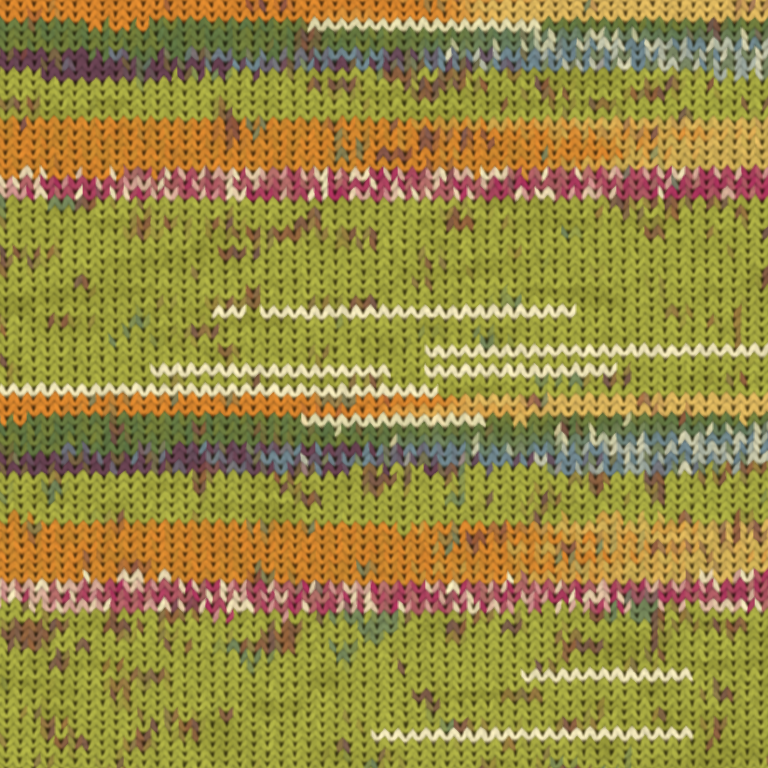
A WebGL 1 fragment shader for this texture:

```glsl
precision highp float;
uniform vec2 u_resolution;

const vec3 GREEN = vec3(0.68, 0.69, 0.27);
const vec3 OLIVE = vec3(0.54, 0.54, 0.19);
const vec3 FOREST = vec3(0.37, 0.46, 0.27);
const vec3 ORANGE = vec3(0.86, 0.53, 0.18);
const vec3 STRAW = vec3(0.87, 0.72, 0.37);
const vec3 CREAM = vec3(0.94, 0.90, 0.72);
const vec3 BLUE = vec3(0.44, 0.53, 0.56);
const vec3 PLUM = vec3(0.41, 0.26, 0.32);
const vec3 MAGENTA = vec3(0.67, 0.19, 0.36);
const vec3 RUST = vec3(0.56, 0.30, 0.23);

float hash(vec2 p) {
  vec3 q = fract(vec3(p.xyx) * 0.1031);
  q += dot(q, q.yzx + 33.33);
  return fract((q.x + q.y) * q.z);
}

float noise(vec2 p) {
  vec2 i = floor(p), f = fract(p);
  f = f * f * (3.0 - 2.0 * f);
  return mix(mix(hash(i), hash(i + vec2(1.0, 0.0)), f.x),
             mix(hash(i + vec2(0.0, 1.0)), hash(i + 1.0), f.x), f.y);
}

// Broken cream runs lying along single rows
float creamRun(float x, float row) {
  float run = 0.0;
  for (int n = 0; n < 6; n++) {
    float i = float(n);
    float third = step(1.5, i) * step(i, 2.5);
    float late = step(2.5, i);
    float runRow = i < 3.5 ? 39.0 - 2.0 * i - 2.0 * late : 98.0 - 6.0 * i;
    float start = 0.2 * mod(i, 3.0) + 0.28 * late + 0.15 * third;
    float stop = min(start + 0.6 - 0.13 * late, 0.9 + 0.1 * third);
    float unbroken = step(0.17, noise(vec2(x * 15.0, i * 7.0 + 3.0)));
    run = max(run, step(abs(row - runRow), 0.1) * step(start, x) * step(x, stop) * unbroken);
  }
  return run;
}

// Dyed yarn colour of one stitch leg
vec3 yarn(float x, float row, float leg) {
  float pick = hash(vec2(leg, row + 11.0));
  float pick2 = hash(vec2(leg + 71.0, row));
  float phase = row < 39.5 ? row + 0.5 : (row - 39.0) * 0.9;
  float p = phase + 1.1 * (noise(vec2(x * 6.0, row * 0.6)) - 0.5) + 0.5 * (pick - 0.5);
  float k = x + 0.3 * (noise(vec2(x * 9.0, row * 1.7 + 40.0)) - 0.5);

  float shade = noise(vec2(x * 14.0, row * 0.9 + 90.0));
  vec3 col = mix(GREEN, OLIVE, 0.45 * smoothstep(0.55, 0.95, shade) + 0.25 * pick);

  if (p < 2.2) {
    col = mix(ORANGE, STRAW, smoothstep(0.45, 0.7, k));
  } else if (p < 5.2) {
    float cool = smoothstep(0.4, 0.9, k) * smoothstep(2.8, 4.8, p);
    col = mix(mix(FOREST, OLIVE, 0.6 * pick), BLUE, cool);
    col = mix(col, CREAM, (0.4 + 0.4 * pick) * step(pick2, 0.55 * cool));
  } else if (p < 7.4) {
    col = mix(PLUM, BLUE, smoothstep(0.2, 0.6, k + 0.6 * (pick - 0.5)));
    col = mix(col, CREAM, (0.3 + 0.5 * pick) * step(pick2, 0.6 * smoothstep(0.4, 1.0, k)));
    col = mix(col, OLIVE, 0.45 * step(0.8, pick2));
  } else if (p > 12.0 && p < 17.2) {
    col = mix(ORANGE, STRAW, smoothstep(0.6, 0.9, k + 0.2 * (pick - 0.5)));
    col = mix(col, OLIVE, 0.25 * pick);
  } else if (p > 17.2 && p < 20.2) {
    float edge = smoothstep(0.4, 1.5, abs(p - 18.7));
    float pale = 0.15 + 0.5 * edge + 0.5 * smoothstep(0.3, 0.0, k);
    col = mix(MAGENTA, RUST, 0.6 * pick);
    col = mix(col, CREAM, max(0.3 * pick, (0.5 + 0.5 * pick) * step(pick2, pale)));
  }

  // Cream seam between the thin orange stripe and the cool one
  float seam = step(2.0, phase) * step(phase, 2.8) * step(0.43, k) * step(k, 0.7);
  col = mix(col, CREAM, max(0.9 * seam, creamRun(x, row)));

  // Clustered flecks, densest just below the magenta and blue stripes
  float dense = smoothstep(4.0, 0.5, abs(phase - 22.0)) + 0.7 * smoothstep(2.5, 0.5, abs(phase - 8.5));
  float cluster = noise(vec2(x * 27.0, row * 0.6 + 17.0)) + 0.17 * dense + 0.4 * (pick - 0.5);
  vec3 fleck = mix(RUST, PLUM, pick2);
  fleck = mix(fleck, mix(FOREST, BLUE, 0.4), step(0.68, noise(vec2(x * 11.0, row * 0.3 + 60.0))));
  float darkYarn = 1.0 - smoothstep(0.45, 0.65, col.b);
  return mix(col, fleck, 0.75 * smoothstep(0.76, 1.0, cluster) * darkYarn);
}

vec3 knit(vec2 uv) {
  // Slight sag and wobble of the cloth
  vec2 q = uv;
  q.y += 0.004 * (noise(uv * vec2(4.0, 3.0)) - 0.5) + 0.008 * uv.x * (1.0 - uv.x);
  q.x += 0.004 * (noise(uv * 5.0 + 20.0) - 0.5);

  // 56 stitches across, 78 rows down, each a V of two slanted legs
  float u = q.x * 56.0 + 0.12 * (noise(uv * 90.0) - 0.5);
  float side = abs(fract(u) - 0.5);
  float v = q.y * 78.0 - 1.6 * side + 0.4 + 0.25 * (noise(uv * 80.0 + 9.0) - 0.5);
  float row = 77.0 - floor(v);
  float leg = floor(u * 2.0);
  float gap = 0.5 - abs(fract(v) - 0.5);
  vec3 col = yarn((leg + 0.5) / 112.0, row, leg);

  // Rounded legs, faint creases and small dark holes
  float light = 0.87 + 0.12 * smoothstep(0.0, 0.35, gap);
  float hole = smoothstep(0.44, 0.08, length(vec2(side * 1.9, gap)));
  float outer = smoothstep(0.28, 0.05, length(vec2((0.5 - side) * 1.8, gap)));
  light *= 1.0 - 0.62 * hole - 0.14 * outer;
  light *= 0.93 + 0.12 * noise(uv * 260.0) + 0.06 * hash(vec2(leg, row));
  return col * light * mix(vec3(1.0), vec3(1.0, 0.95, 0.75), hole);
}

void main() {
  // Nine samples over a small disc give woolly, smooth edges
  vec3 sum = vec3(0.0);
  for (int i = 0; i < 9; i++) {
    vec2 offset = vec2(mod(float(i), 3.0), floor(float(i) / 3.0)) - 1.0;
    sum += knit(gl_FragCoord.xy / u_resolution + offset * 0.0011);
  }
  gl_FragColor = vec4(sum / 9.0, 1.0);
}
```
